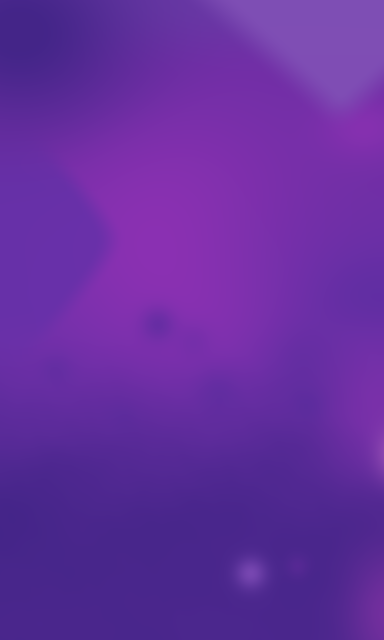
Write a WebGL 2 fragment shader that draws this background.

```glsl
#version 300 es
precision highp float;
// Soft violet backdrop: a vertical gradient carries a blurred magenta star,
// a lavender corner and side glows. Gaussian glows and soft half planes build
// the shapes; layered sines add haze and loops place the small spots.

uniform vec2 u_resolution;
out vec4 fragColor;

const vec3 INDIGO = vec3(0.265, 0.145, 0.535);
const vec3 NIGHT = vec3(0.29, 0.15, 0.55);
const vec3 VIOLET = vec3(0.41, 0.185, 0.65);
const vec3 BLUE_VIOLET = vec3(0.40, 0.19, 0.66);
const vec3 PLUM = vec3(0.44, 0.18, 0.645);
const vec3 MAGENTA = vec3(0.55, 0.19, 0.70);
const vec3 LAVENDER = vec3(0.50, 0.31, 0.71);
const vec3 PINK = vec3(0.66, 0.36, 0.74);

// Elliptical Gaussian falloff, 1 at the centre.
float glow(vec2 p, vec2 centre, vec2 radius) {
    vec2 q = (p - centre) / radius;
    return exp(-dot(q, q));
}

// Soft half plane, 1 on the side the normal points to.
float side(vec2 p, vec2 point, vec2 normal, float blur) {
    return smoothstep(-blur, blur, dot(p - point, normalize(normal)));
}

// Wedge opening to the left, with a rounded tip.
float leftWedge(vec2 p, vec2 tip, float slope, float blur) {
    float dy = p.y - tip.y;
    float edge = tip.x - slope * (sqrt(dy * dy + 0.0009) - 0.03);
    return 1.0 - smoothstep(-blur, blur, p.x - edge);
}

// Layered sines, about -1 to 1.
float haze(vec2 p) {
    float sum = 0.0;
    float gain = 0.5;
    for (int i = 0; i < 4; i++) {
        sum += gain * sin(p.x + 1.3 * sin(p.y)) * cos(p.y - 0.7 * p.x);
        p = mat2(1.5, 1.1, -1.1, 1.5) * p + 1.7;
        gain *= 0.5;
    }
    return sum;
}

// Base gradient, from night at the bottom to violet above the middle.
vec3 backdrop(vec2 p, float mist) {
    float rise = smoothstep(0.14, 0.50, p.y + 0.025 * mist);
    vec3 col = mix(NIGHT, VIOLET, rise);
    col = mix(col, PLUM, 0.8 * smoothstep(0.55, 0.75, p.y));
    col = mix(col, vec3(0.41, 0.23, 0.65), 0.8 * smoothstep(0.88, 1.0, p.y));
    return mix(col, INDIGO, 0.7 * glow(p, vec2(0.0, 0.17), vec2(0.16, 0.13)));
}

// Magenta star body, cut on its left and upper left.
vec3 addStar(vec3 col, vec2 p) {
    float heart = glow(p, vec2(0.235, 0.60), vec2(0.20, 0.18));
    float arm = glow(p, vec2(0.34, 0.48), vec2(0.13, 0.10));
    float upper = glow(p, vec2(0.27, 0.76), vec2(0.24, 0.13));
    float body = clamp(0.85 * heart + 0.25 * arm + 0.28 * upper, 0.0, 1.0);
    body *= side(p, vec2(0.20, 0.855), vec2(0.47, -0.88), 0.07);
    col = mix(col, MAGENTA, body);
    float wedge = leftWedge(p, vec2(0.172, 0.625), 0.85, 0.025);
    wedge *= smoothstep(0.40, 0.52, p.y) * (1.0 - smoothstep(0.70, 0.82, p.y));
    return mix(col, BLUE_VIOLET, 0.9 * wedge);
}

// Dark upper left corner and lavender upper right corner.
vec3 addCorners(vec3 col, vec2 p) {
    float dark = glow(p, vec2(0.03, 0.95), vec2(0.17, 0.14));
    col = mix(col, INDIGO, min(1.05 * dark, 1.0));
    col = mix(col, MAGENTA, 0.75 * glow(p, vec2(0.57, 0.80), vec2(0.07, 0.05)));
    float pane = side(p, vec2(0.423, 0.915), vec2(0.67, 0.745), 0.03);
    pane *= side(p, vec2(0.573, 0.854), vec2(-0.66, 0.75), 0.028);
    return mix(col, LAVENDER, 0.95 * pane);
}

// Shade and glows along the right side.
vec3 addRightSide(vec3 col, vec2 p) {
    col = mix(col, vec3(0.36, 0.175, 0.63), 0.75 * glow(p, vec2(0.59, 0.53), vec2(0.09, 0.065)));
    col = mix(col, vec3(0.36, 0.175, 0.62), 0.6 * glow(p, vec2(0.48, 0.43), vec2(0.06, 0.06)));
    col = mix(col, vec3(0.49, 0.19, 0.67), 0.85 * glow(p, vec2(0.59, 0.36), vec2(0.085, 0.11)));
    col = mix(col, PINK, 0.7 * glow(p, vec2(0.615, 0.29), vec2(0.028, 0.04)));
    return mix(col, vec3(0.48, 0.19, 0.63), 0.85 * glow(p, vec2(0.61, 0.04), vec2(0.065, 0.10)));
}

// Small blurred spots: xy is the centre, z the radius, w the strength.
vec3 addSpots(vec3 col, vec2 p) {
    vec4 shades[6] = vec4[6](
        vec4(0.247, 0.493, 0.027, 0.60), vec4(0.088, 0.423, 0.025, 0.35),
        vec4(0.483, 0.367, 0.025, 0.40), vec4(0.341, 0.390, 0.036, 0.40),
        vec4(0.190, 0.350, 0.025, 0.25), vec4(0.302, 0.468, 0.028, 0.25));
    for (int i = 0; i < 6; i++) {
        vec4 s = shades[i];
        col = mix(col, vec3(0.33, 0.17, 0.61), s.w * glow(p, s.xy, vec2(s.z)));
    }
    col = mix(col, vec3(0.49, 0.29, 0.71), 0.9 * glow(p, vec2(0.392, 0.104), vec2(0.024)));
    return mix(col, PLUM, 0.35 * glow(p, vec2(0.465, 0.115), vec2(0.018)));
}

void main() {
    vec2 p = gl_FragCoord.xy / u_resolution.y;
    float mist = haze(p * 13.0);
    vec3 col = backdrop(p, mist);
    col = addStar(col, p);
    col = addCorners(col, p);
    col = addRightSide(col, p);
    col = addSpots(col, p);
    col += 0.012 * mist * vec3(1.0, 0.3, 0.6) * (1.0 - smoothstep(0.3, 0.6, p.y));
    fragColor = vec4(col, 1.0);
}
```
